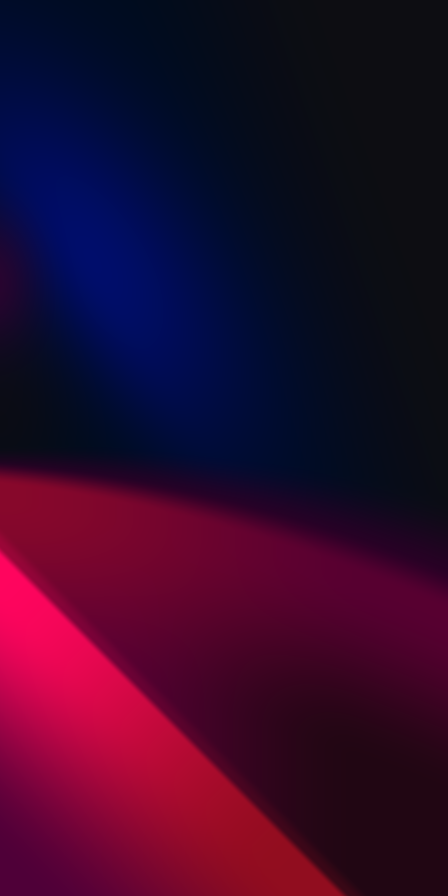
Write a Shadertoy shader that draws this background.

```glsl
float glow(vec2 offset, vec2 radius) {
    vec2 q = offset / radius;
    return exp(-dot(q, q));
}

vec3 nightSky(vec2 p) {
    vec3 navy = vec3(0.0, 0.045, 0.11);
    vec3 charcoal = vec3(0.05, 0.05, 0.07);
    vec3 color = mix(navy, charcoal, smoothstep(0.45, 0.95, p.x + 0.35 * (p.y - 1.4)));
    color = mix(color, charcoal, 0.8 * glow(p - vec2(0.0, 1.08), vec2(0.15, 0.2)));

    // Slanted blue beam, tighter on its lower left side
    vec2 rel = p - vec2(0.2, 1.42);
    float across = dot(rel, vec2(0.82, 0.57));
    float along = dot(rel, vec2(0.57, -0.82));
    float width = across < 0.0 ? 0.15 : 0.25;
    color += vec3(-0.01, 0.005, 0.31) * glow(vec2(across, along), vec2(width, 0.5));

    // Violet spot on the left border
    float spot = glow(p - vec2(-0.02, 1.37), vec2(0.095, 0.14));
    return mix(color, vec3(0.19, 0.01, 0.19), 0.85 * spot);
}

vec3 fanColor(vec2 p, float depth) {
    vec3 color = mix(vec3(0.53, 0.03, 0.17), vec3(0.34, 0.0, 0.19), smoothstep(0.0, 0.85, p.x));
    vec3 plum = mix(vec3(0.34, 0.0, 0.2), vec3(0.13, 0.025, 0.075), smoothstep(0.2, 0.8, p.x));
    return mix(color, plum, smoothstep(0.06, 0.46, depth));
}

vec3 wedgeColor(float along, float depth) {
    vec3 color = mix(vec3(1.0, 0.02, 0.37), vec3(0.57, 0.05, 0.12), smoothstep(0.02, 0.68, along));
    vec3 shade = vec3(0.31, 0.0, 0.22);
    return mix(color, shade, smoothstep(0.06, 0.48, depth));
}

void mainImage(out vec4 fragColor, in vec2 fragCoord) {
    // Canvas is one unit wide and two units tall
    vec2 p = fragCoord / iResolution.xy * vec2(1.0, 2.0);
    vec3 color = nightSky(p);

    // Curved fan with a violet fringe that widens to the right
    float depth = 0.945 - 0.098 * p.x - 0.162 * p.x * p.x - p.y;
    float fringe = 0.06 + 0.15 * p.x;
    color = mix(color, vec3(0.17, 0.0, 0.15), smoothstep(-fringe, 0.0, depth));
    float softness = 0.025 + 0.02 * p.x;
    color = mix(color, fanColor(p, depth), smoothstep(-softness, softness, depth));

    // Diagonal wedge, edged by a faint second layer
    float inside = (0.77 - p.x - p.y) * 0.707;
    float along = (p.x + 0.77 - p.y) * 0.5;
    vec3 wedge = wedgeColor(along, max(inside, 0.0));
    float layer = 0.15 + 0.15 * abs(along - 0.4);
    color = mix(color, wedge, layer * smoothstep(-0.04, -0.012, inside));
    color = mix(color, wedge, smoothstep(-0.009, 0.009, inside));

    fragColor = vec4(color, 1.0);
}
```
